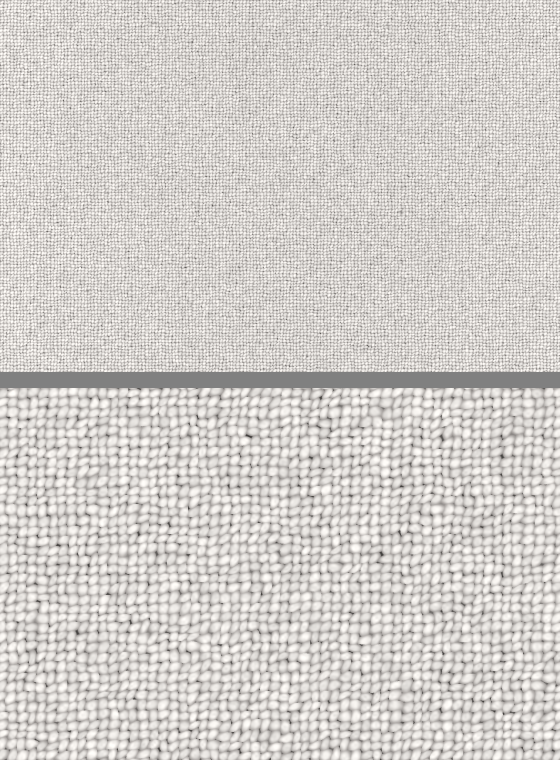
Top: the whole. Bottom: its middle third, enlarged.
A WebGL 2 fragment shader for this texture:

```glsl
#version 300 es
precision highp float;
// Pale linen in plain weave: warp and weft are rounded threads whose heights
// rise and dip in turn; the higher one shows, and low corners form pinholes.
// Noise varies thread width, path and tone; each pixel averages subsamples.

#define THREADS vec2(166.0, 114.0)
#define BEND 0.5
#define SWAY 0.11
#define JITTER 0.26
#define THREAD_WIDTH 0.40
#define WIDTH_VARIATION 0.15
#define TONE_VARIATION 0.085
#define SAMPLES 4
#define LIGHT vec3(0.952, 0.940, 0.925)
#define SHADE vec3(0.675, 0.657, 0.645)
#define GAP vec3(0.240, 0.230, 0.222)

out vec4 fragColor;
uniform vec2 u_resolution;

const float PI = 3.14159;

float hash(vec2 p) {
  vec3 q = fract(vec3(p.xyx) * 0.1031);
  q += dot(q, q.yzx + 33.33);
  return fract((q.x + q.y) * q.z);
}

float noise(vec2 p) {
  vec2 i = floor(p), f = fract(p);
  f = f * f * (3.0 - 2.0 * f);
  return mix(mix(hash(i), hash(i + vec2(1, 0)), f.x),
             mix(hash(i + vec2(0, 1)), hash(i + vec2(1, 1)), f.x), f.y);
}

// Small irregular shifts of the crossings, in thread widths
vec2 bend(vec2 g) {
  return BEND * (vec2(noise(g * 0.5 + 19.0), noise(g * 0.5 + 53.0)) - 0.5);
}

// Height of one thread: q.x across it, q.y along it, side is 1 on top, -1 below
float threadHeight(vec2 q, float side, vec2 seed) {
  float width = THREAD_WIDTH + WIDTH_VARIATION * (noise(seed) - 0.5);
  float path = SWAY * side * sin(PI * q.y)
             + JITTER * (noise(seed * vec2(1.0, 0.9) + 31.0) - 0.5);
  float u = (q.x - path) / width;
  return 0.5 * side * cos(PI * q.y) + 0.5 * (1.0 - u * u);
}

// Colour of the cloth at g, measured in threads
vec3 weave(vec2 g) {
  vec2 cell = floor(g), f = fract(g) - 0.5;
  float side = 1.0 - 2.0 * mod(cell.x + cell.y, 2.0);

  float warp = threadHeight(f, side, vec2(cell.x, g.y));
  float weft = threadHeight(f.yx, -side, vec2(cell.y + 400.0, g.x));
  bool warpOnTop = warp > weft;
  float height = max(warp, weft);

  vec3 color = mix(SHADE, LIGHT, smoothstep(0.05, 0.95, height));

  // One tone for each float, including its ends in the neighbouring cells
  float below = warpOnTop ? step(side, 0.0) : step(0.0, side);
  vec2 along = warpOnTop ? vec2(0, 1) : vec2(1, 0);
  vec2 owner = cell + below * along * sign(f);
  float tone = hash(owner + 90.0) - 0.5;
  float fibre = noise(g * 3.5) - 0.5;
  color *= 1.0 + TONE_VARIATION * (tone + fibre);

  // Pinholes where neither thread covers, some of them partly closed
  float open = 0.2 + 0.8 * hash(floor(g + 0.5) + 37.0);
  return mix(color, GAP, open * (1.0 - smoothstep(-0.25, 0.17, height)));
}

// Broad light: a little brighter at the sides, faintly mottled
float lighting(vec2 uv) {
  float side = pow(abs(uv.x - 0.55) * 2.0, 2.0);
  return 0.99 + 0.025 * side + 0.012 * (noise(uv * vec2(9.0, 6.0)) - 0.5);
}

void main() {
  vec2 uv = gl_FragCoord.xy / u_resolution;
  vec2 pixel = THREADS / u_resolution;
  vec2 g = uv * THREADS;
  g += bend(g);

  // Average a grid of samples over the pixel
  vec3 sum = vec3(0.0);
  for (int y = 0; y < SAMPLES; y++)
    for (int x = 0; x < SAMPLES; x++) {
      vec2 offset = (vec2(x, y) + 0.5) / float(SAMPLES) - 0.5;
      sum += weave(g + offset * pixel);
    }
  vec3 color = sum / float(SAMPLES * SAMPLES);

  fragColor = vec4(clamp(color * lighting(uv), 0.0, 1.0), 1.0);
}
```
